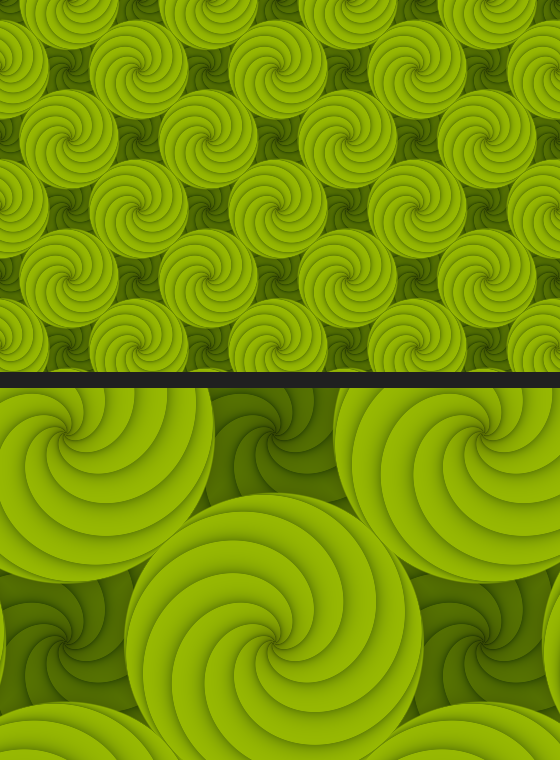
Top: the whole. Bottom: its middle third, enlarged.
Write a WebGL 2 fragment shader that draws this pattern.

```glsl
#version 300 es
precision highp float;
// Staggered lime discs of spiral blades above a darker layer of the same swirls.

#define PERIOD 0.2487               // repeat, as a share of canvas width
#define ORIGIN vec2(0.2477, 0.5400) // centre of one upper disc
#define RADIUS 0.3586               // disc radius, in repeats
#define BLADES 8.0
#define CURL 1.8                    // winding towards the rim
#define HOOK 0.55                   // extra winding at the centre
#define TILT 0.16                   // rotation of every swirl
#define LIT vec3(0.597, 0.728, 0.008)
#define SHADED vec3(0.410, 0.530, 0.015)
#define DEEP_LIT vec3(0.350, 0.462, 0.010)
#define DEEP_SHADED vec3(0.215, 0.325, 0.010)

uniform vec2 u_resolution;
out vec4 fragColor;

const float TAU = 6.2831853;

// Offset from the nearest centre of a staggered square lattice.
vec2 nearestCentre(vec2 q) {
    vec2 corner = fract(q + 0.5) - 0.5;
    vec2 middle = fract(q) - 0.5;
    return dot(corner, corner) < dot(middle, middle) ? corner : middle;
}

// Shadow cast outward by each spiral blade edge; p has unit disc radius.
float bladeShadow(vec2 p, float falloff, float pixel) {
    float r = clamp(length(p), 0.004, 0.998);
    float turn = CURL * asin(r) + HOOK * log(r) - TILT;
    float t = fract((turn - atan(p.y, p.x)) * BLADES / TAU);

    // Width of one pixel measured across the blade, for a smooth edge.
    float slope = CURL * inversesqrt(1.0 - r * r) + HOOK / r;
    float w = min(length(vec2(slope, 1.0 / r)) * BLADES / TAU * pixel, 0.5);
    return max(exp(-falloff * t), smoothstep(1.0 - w, 1.0, t));
}

// Colour of one swirl, darkening into its centre.
vec3 swirl(vec2 p, vec3 lit, vec3 shaded, float falloff, float pixel) {
    float core = exp(-9.0 * length(p));
    vec3 colour = mix(lit, shaded, bladeShadow(p, falloff, pixel));
    return colour * (1.0 - 0.42 * core);
}

void main() {
    vec2 q = (gl_FragCoord.xy / u_resolution.x - ORIGIN) / PERIOD;
    float pixel = 1.0 / (u_resolution.x * PERIOD * RADIUS);
    vec2 upper = nearestCentre(q) / RADIUS;
    vec2 lower = nearestCentre(q + vec2(0.5, 0.0)) / RADIUS;

    // Lower layer, seen through the gaps.
    vec3 colour = swirl(lower, DEEP_LIT, DEEP_SHADED, 5.0, pixel);

    // Soft contact shadow around the upper discs.
    float rim = length(upper) - 1.0;
    colour *= 1.0 - 0.14 * exp(-14.0 * max(rim, 0.0));

    // Upper layer.
    vec3 disc = swirl(upper, LIT, SHADED, 4.0, pixel);
    colour = mix(colour, disc, 1.0 - smoothstep(-pixel, pixel, rim));

    fragColor = vec4(colour, 1.0);
}
```
